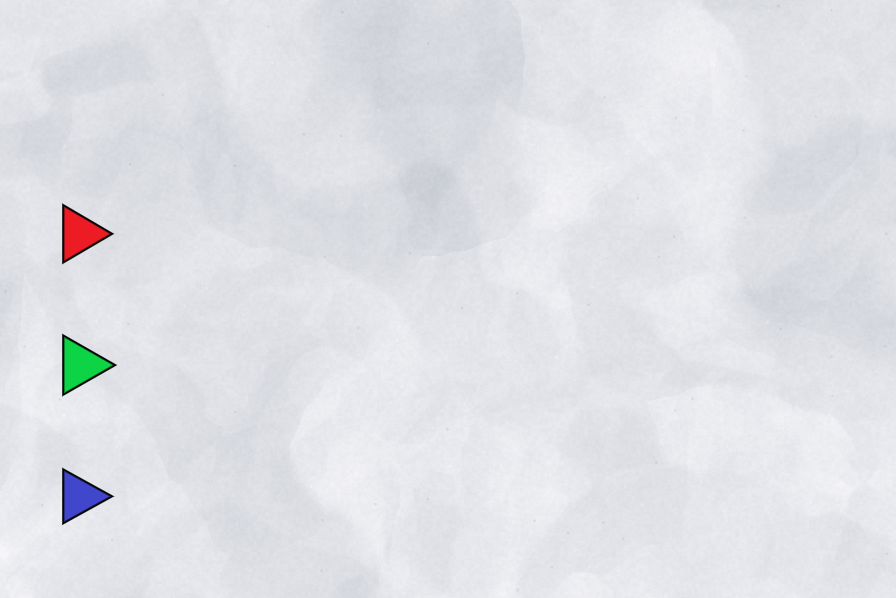
Write a Shadertoy shader that draws this texture.

```glsl
// Crumpled pale paper with three outlined triangular markers on the left.
#define PAPER_SHADOW vec3(0.795, 0.810, 0.835)
#define PAPER_LIGHT vec3(0.930, 0.932, 0.948)
#define BASE_LEVEL 0.61
#define FACET_SCALE 2.7
#define FACET_CONTRAST 0.50
#define CREASE_CONTRAST 0.34
#define GRAIN_CONTRAST 0.30
#define OUTLINE_WIDTH 0.0036

// Integer hash giving three values in 0..1 per lattice cell.
vec3 hash3(vec2 cell, int seed) {
    uvec3 v = uvec3(ivec3(ivec2(cell), seed) + 4096);
    v = v * 1664525u + 1013904223u;
    v.x += v.y * v.z; v.y += v.z * v.x; v.z += v.x * v.y;
    v ^= v >> 16u;
    v.x += v.y * v.z; v.y += v.z * v.x; v.z += v.x * v.y;
    return vec3(v >> 8u) / 16777216.0;
}

float noise(vec2 p, int seed) {
    vec2 cell = floor(p), f = fract(p);
    f = f * f * (3.0 - 2.0 * f);
    float low = mix(hash3(cell, seed).x, hash3(cell + vec2(1, 0), seed).x, f.x);
    float high = mix(hash3(cell + vec2(0, 1), seed).x, hash3(cell + vec2(1, 1), seed).x, f.x);
    return mix(low, high, f.y);
}

float fbm(vec2 p, int seed) {
    float sum = 0.0, amplitude = 0.5;
    for (int i = 0; i < 4; i++) {
        sum += amplitude * noise(p, seed + i);
        p = mat2(1.6, 1.2, -1.2, 1.6) * p;
        amplitude *= 0.5;
    }
    return sum;
}

// Tilted flat facets: x is their blended shade, y a light/dark crease at the seams.
vec2 facets(vec2 p, float sharpness, int seed) {
    vec2 cell = floor(p);
    float shade = 0.0, total = 0.0, nearest = 9.0, second = 9.0, side = 0.0;
    for (int y = -1; y <= 1; y++)
    for (int x = -1; x <= 1; x++) {
        vec2 c = cell + vec2(x, y);
        vec3 h = hash3(c, seed);
        vec2 r = p - c - h.xy;
        float d = dot(r, r);
        float weight = exp(-sharpness * d);
        shade += weight * (h.z - 0.5 + 0.7 * dot(h.yx - 0.5, r));
        total += weight;
        if (d < nearest) {
            second = nearest;
            nearest = d;
            side = h.z - 0.45;
        } else second = min(second, d);
    }
    float seam = second - nearest;
    return vec2(shade / max(total, 1e-9), side * exp(-seam * 14.0));
}

// Facets of falling size, each layer turned and stretched its own way.
float crumple(vec2 p) {
    vec2 warp = vec2(fbm(p * 4.0, 11), fbm(p * 4.0, 23)) - 0.47;
    float shade = 0.0, scale = FACET_SCALE, strength = 1.0;
    for (int i = 0; i < 4; i++) {
        float angle = 0.5 + 0.75 * float(i);
        float c = cos(angle), s = sin(angle);
        vec2 q = mat2(c, -s, s, c) * (p + warp * 0.19);
        q *= scale * vec2(1.35, 0.8);
        float patchy = noise(p * 5.0, 40 + i);
        float sharpness = mix(8.0, 38.0, patchy * patchy);
        vec2 f = facets(q, sharpness, 60 + i);
        float folded = smoothstep(0.35, 0.8, noise(p * 6.5, 80 + i));
        shade += strength * (FACET_CONTRAST * f.x + CREASE_CONTRAST * folded * f.y);
        scale *= 1.85;
        strength *= 0.67;
    }
    return shade;
}

// Fine tooth of the sheet, with sparse raised fibres and dark flecks.
float paperGrain(vec2 p) {
    float grain = 0.55 * noise(p * 310.0, 101) + 0.45 * noise(p * 150.0, 102) - 0.5;
    vec2 q = p * 34.0;
    vec3 h = hash3(floor(q), 103);
    vec2 r = fract(q) - 0.25 - 0.5 * h.xy;
    float fleck = step(0.93, h.z) * smoothstep(0.11, 0.03, length(r));
    return GRAIN_CONTRAST * grain + fleck * (h.x > 0.45 ? 0.22 : -0.5);
}

// Right-pointing triangle; size is its length and half height.
float triangle(vec2 p, vec2 size) {
    vec2 slope = normalize(size.yx);
    return max(-p.x, dot(vec2(p.x - size.x, abs(p.y)), slope));
}

void mainImage(out vec4 fragColor, in vec2 fragCoord) {
    vec2 p = fragCoord / iResolution.y;
    float pixel = 1.0 / iResolution.y;

    float level = BASE_LEVEL + crumple(p) + paperGrain(p);
    level += 0.13 * (1.0 - smoothstep(0.0, 0.12, p.x));
    vec3 color = mix(PAPER_SHADOW, PAPER_LIGHT, clamp(level, -0.3, 1.25));

    // Markers: red, green and blue from top to bottom.
    vec3 fills[3] = vec3[3](vec3(0.93, 0.11, 0.14), vec3(0.05, 0.83, 0.27), vec3(0.25, 0.28, 0.80));
    for (int i = 0; i < 3; i++) {
        float grow = i == 1 ? 0.005 : 0.0;
        vec2 base = vec2(0.104, 0.609 - 0.2195 * float(i));
        float d = triangle(p - base, vec2(0.087 + grow, 0.051 + 0.6 * grow - 0.0015 * float(i)));
        vec3 marker = mix(vec3(0.02), fills[i], smoothstep(pixel, -pixel, d + OUTLINE_WIDTH));
        color = mix(color, marker, smoothstep(0.7 * pixel, -0.7 * pixel, d));
    }
    fragColor = vec4(color, 1.0);
}
```
